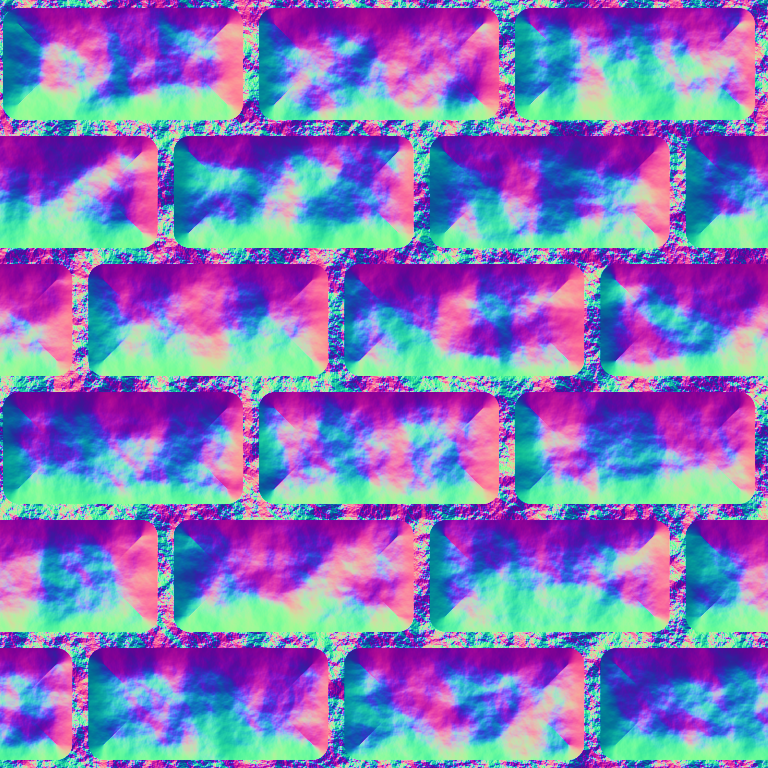
Give the GLSL for this texture map, as a Shadertoy shader.

```glsl
// Tiling normal map of a brick wall: bevelled, worn bricks in rough mortar.

const vec2 WALL = vec2(3.0, 6.0);             // bricks across, courses up
const vec2 HALF_SIZE = vec2(0.1563, 0.0729);  // half extent of one brick
const float CORNER = 0.021;
const float BEVEL_WIDTH = 0.066;
const float BEVEL_SLOPE = 5.0;
const float SAMPLE_STEP = 0.001;              // spacing for height differences

float hash(vec2 p) {
    return fract(sin(dot(p, vec2(127.1, 311.7))) * 43758.5453);
}

// Gradient noise that wraps after `period` cells
float cornerRamp(vec2 cell, vec2 offset, float period, float seed) {
    float angle = 6.2832 * hash(mod(cell, period) + seed);
    return dot(vec2(cos(angle), sin(angle)), offset);
}

float wrappedNoise(vec2 p, float period, float seed) {
    vec2 i = floor(p), f = p - i;
    vec2 w = f * f * f * (f * (f * 6.0 - 15.0) + 10.0);
    vec2 e = vec2(1.0, 0.0);
    float low = mix(cornerRamp(i, f, period, seed),
                    cornerRamp(i + e, f - e, period, seed), w.x);
    float high = mix(cornerRamp(i + e.yx, f - e.yx, period, seed),
                     cornerRamp(i + 1.0, f - 1.0, period, seed), w.x);
    return mix(low, high, w.y);
}

// Octaves weighted by slope, so each adds a known steepness
float roughness(vec2 uv, float cells, int octaves, float slopeGain, float seed) {
    float sum = 0.0, slope = 1.0;
    for (int i = 0; i < octaves; i++) {
        sum += slope / cells * wrappedNoise(uv * cells, cells, seed);
        cells *= 2.0;
        slope *= slopeGain;
        seed += 17.3;
    }
    return sum;
}

float roundedBox(vec2 p, vec2 halfSize, float radius) {
    vec2 q = abs(p) - halfSize + radius;
    return length(max(q, 0.0)) + min(max(q.x, q.y), 0.0) - radius;
}

// Height fields
float brickHeight(vec2 local, vec2 uv, vec2 tilt) {
    float inside = -roundedBox(local, HALF_SIZE, CORNER);
    float falloff = clamp(1.0 - inside / BEVEL_WIDTH, 0.0, 1.2);
    float bevel = -BEVEL_SLOPE * BEVEL_WIDTH / 3.0 * falloff * falloff * falloff;
    return bevel + dot(tilt, local) + 1.05 * roughness(uv, 11.0, 6, 0.64, 3.0);
}

float mortarHeight(vec2 uv) {
    return 1.25 * roughness(uv, 12.0, 6, 1.0, 37.0);
}

// Green points down the wall
vec3 slopeToNormal(vec2 slope) {
    return normalize(vec3(-slope.x, slope.y, 1.0));
}

vec3 brickNormal(vec2 local, vec2 uv, vec2 tilt) {
    vec2 e = vec2(SAMPLE_STEP, 0.0);
    float h = brickHeight(local, uv, tilt);
    return slopeToNormal(vec2(brickHeight(local + e, uv + e, tilt) - h,
                              brickHeight(local + e.yx, uv + e.yx, tilt) - h) / SAMPLE_STEP);
}

vec3 mortarNormal(vec2 uv) {
    vec2 e = vec2(SAMPLE_STEP, 0.0);
    float h = mortarHeight(uv);
    return slopeToNormal(vec2(mortarHeight(uv + e) - h,
                              mortarHeight(uv + e.yx) - h) / SAMPLE_STEP);
}

void mainImage(out vec4 fragColor, in vec2 fragCoord) {
    vec2 uv = fragCoord / iResolution.xy;

    // Each course shifts by a third of a brick
    vec2 grid = uv * WALL;
    float course = floor(grid.y);
    grid.x -= fract((course + 1.0) / 3.0) - 0.0195;
    vec2 id = mod(floor(grid), WALL);
    vec2 local = (fract(grid) - 0.5) / WALL;
    vec2 tilt = 1.3 * (vec2(hash(id + 11.0), hash(id + 23.0)) - 0.5);

    // Brick faces over mortar
    float edge = roundedBox(local, HALF_SIZE, CORNER);
    float pixel = 0.7 / iResolution.y;
    float coverage = 1.0 - smoothstep(-pixel, pixel, edge);
    vec3 normal = mix(mortarNormal(uv), brickNormal(local, uv, tilt), coverage);
    fragColor = vec4(0.5 + 0.5 * normalize(normal), 1.0);
}
```
